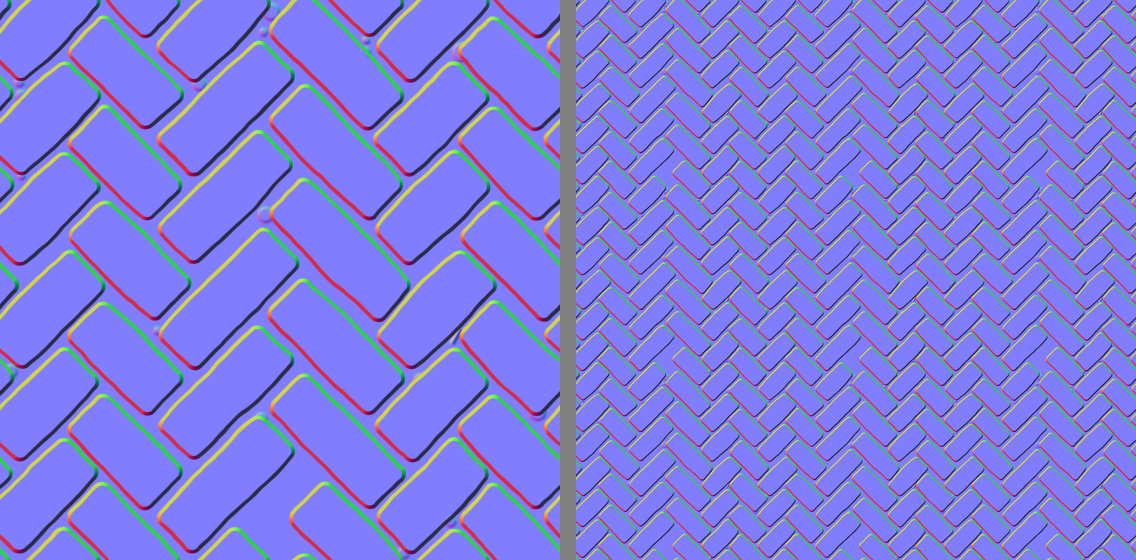
Left: one tile. Right: repeated 3 by 3.
Reproduce this texture map procedurally as a WebGL 1 fragment shader.

```glsl
precision highp float;
// Tiling normal map of worn herringbone paving: bevelled brick outlines, with pits and nicks in the joints.
uniform vec2 u_resolution;

// Lengths are in row pitches; the canvas is ROWS pitches wide and high.
const float ROWS = 6.0;
const vec3 RISING_X = vec3(0.45, 2.30, 4.63);
const vec3 FALLING_X = vec3(1.336, 3.72, 5.52);
const float RISING_Y = 0.27;
const float FALLING_Y = -0.21;
const vec2 HALF_SIZE = vec2(0.61, 0.288);
const float CORNER = 0.085;
const float BULGE = 0.02;
const float LONG_EXTRA = 0.33;
const float TALL_EXTRA = 0.09;
const float BEVEL = 0.0195;
const float WOBBLE = 0.045;
const float CHIPPING = 0.012;
const float PIT_CHANCE = 0.17;
const float NICK_CHANCE = 0.13;
const vec3 FLAT = vec3(0.50, 0.495, 0.995);
const float BEVEL_TILT = 0.47;
const float BEVEL_BLUE = 0.28;

float hash(vec2 p) {
  vec3 q = fract(vec3(p.xyx) * 0.1031);
  q += dot(q, q.yzx + 33.33);
  return fract((q.x + q.y) * q.z);
}

vec2 hash2(vec2 p) {
  return vec2(hash(p + 17.3), hash(p + 51.7));
}

// Value noise that wraps over the canvas; freq is a whole number.
vec2 wrapNoise(vec2 p, float freq) {
  p *= freq;
  vec2 i = floor(p), f = fract(p);
  f = f * f * (3.0 - 2.0 * f);
  float period = ROWS * freq;
  vec2 a = mod(i, period), b = mod(i + 1.0, period);
  return mix(mix(hash2(a), hash2(vec2(b.x, a.y)), f.x),
             mix(hash2(vec2(a.x, b.y)), hash2(b), f.x), f.y) - 0.5;
}

vec2 wrapDelta(vec2 d) {
  return d - ROWS * floor(d / ROWS + 0.5);
}

// Rounded box: outward normal in xy, signed distance in z.
vec3 roundedBox(vec2 p, vec2 size) {
  size.y += BULGE * (0.5 - p.x * p.x / (size.x * size.x));
  vec2 q = abs(p) - size + CORNER;
  vec2 outside = max(q, 0.0);
  float len = length(outside);
  vec2 n = len > 0.0 ? outside / len : (q.x > q.y ? vec2(1, 0) : vec2(0, 1));
  return vec3(n * sign(p), len + min(max(q.x, q.y), 0.0) - CORNER);
}

// Uneven spacing of the courses, counted from the top.
float rowShift(float row, float lean) {
  if (row < 1.5) return 0.0;
  if (row < 2.5) return -0.04;
  return lean > 0.0 ? 0.08 - 0.02 * (row - 3.0) : 0.03 + 0.01 * (row - 3.0);
}

// Slope of a small ring-shaped pit.
vec2 pitSlope(vec2 d, float radius) {
  float r = length(d);
  float rim = (r - radius) / 0.02;
  return d / max(r, 0.001) * exp(-rim * rim);
}

// Slope across a short straight nick.
vec2 nickSlope(vec2 d, float angle) {
  vec2 along = vec2(cos(angle), sin(angle));
  vec2 across = vec2(-along.y, along.x);
  float x = dot(d, across) / 0.025;
  float fade = 1.0 - smoothstep(0.07, 0.11, abs(dot(d, along)));
  return across * x * exp(-x * x) * 2.3 * fade;
}

void main() {
  vec2 p = gl_FragCoord.xy / u_resolution * ROWS;
  float aa = max(0.008, 0.8 * ROWS / min(u_resolution.x, u_resolution.y));
  vec2 worn = p + WOBBLE * wrapNoise(p, 2.0) + CHIPPING * wrapNoise(p, 9.0);

  float dist = 100.0;
  vec2 normal = vec2(0.0), relief = vec2(0.0);
  for (int g = 0; g < 3; g++) {
    for (int k = 0; k < 12; k++) {
      // Brick layout
      float row = floor(float(k) / 2.0);
      float lean = mod(float(k), 2.0) < 0.5 ? 1.0 : -1.0;
      float tall = row == 3.0 ? 1.0 : 0.0;
      float extra = TALL_EXTRA * tall + (g == 1 && row > 0.5 ? LONG_EXTRA : 0.0);
      vec2 axis = vec2(lean, 1.0) * 0.70711;
      vec2 side = vec2(lean, -1.0) * 0.70711;
      float x = lean > 0.0 ? RISING_X[g] : FALLING_X[g] + 0.08 * tall;
      float y = ROWS - row - (lean > 0.0 ? RISING_Y : FALLING_Y) - rowShift(row, lean);
      vec2 centre = vec2(x, y) + axis * extra * 0.5;
      vec2 size = HALF_SIZE + vec2(extra * 0.5, 0.0);

      // Nearest brick edge
      vec2 d = wrapDelta(worn - centre);
      vec3 box = roundedBox(vec2(dot(d, axis), dot(d, side)), size);
      if (box.z < dist) {
        dist = box.z;
        normal = box.x * axis + box.y * side;
      }

      // Pits and nicks beside the lower and far side corners
      vec2 low = centre - axis * size.x + side * size.y;
      vec2 far = centre + axis * size.x + side * size.y * lean * lean;
      vec2 id = vec2(float(k) + 3.0, float(g) * 13.0 + 5.0);
      for (int j = 0; j < 3; j++) {
        vec2 key = id + float(j) * 41.0;
        vec2 spot = hash(key + 7.0) < 0.55 ? low + vec2(0.0, -0.05) : far + vec2(lean * 0.05, 0.0);
        spot += (hash2(key) - 0.5) * 0.24;
        float radius = mix(0.025, 0.095, hash(key + 3.0));
        if (hash(key + 29.0) < PIT_CHANCE) relief += 0.24 * pitSlope(wrapDelta(p - spot), radius);
      }
      if (hash(id + 83.0) < NICK_CHANCE)
        relief += 0.40 * nickSlope(wrapDelta(p - far), 0.6 + 1.6 * hash(id + 91.0));
    }
  }

  // Encode the slopes as colour
  relief *= smoothstep(-0.05, 0.01, dist);
  vec3 ground = FLAT + vec3(-relief.x, relief.y, -0.8 * length(relief));
  vec3 bevel = vec3(0.5 - BEVEL_TILT * normal.x, 0.5 + BEVEL_TILT * normal.y, BEVEL_BLUE);
  float line = 1.0 - smoothstep(BEVEL - aa, BEVEL + aa, abs(dist));
  gl_FragColor = vec4(clamp(mix(ground, bevel, line), 0.0, 1.0), 1.0);
}
```
